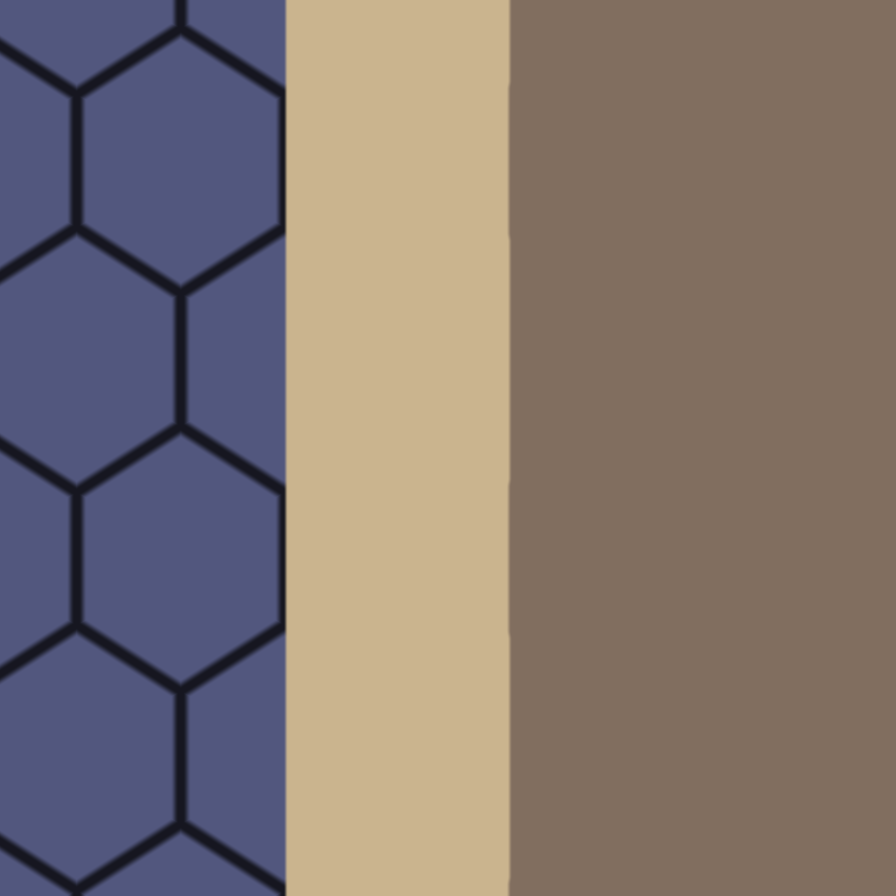
This background is drawn by a Shadertoy shader. Its source:

```glsl
// Three vertical bands: an outlined blue hexagon panel, a tan strip and a brown field.

const vec3 BLUE  = vec3(0.322, 0.341, 0.494);
const vec3 INK   = vec3(0.085, 0.088, 0.125);
const vec3 TAN   = vec3(0.792, 0.706, 0.557);
const vec3 BROWN = vec3(0.506, 0.431, 0.373);

const vec2 HEX_PERIOD = vec2(0.2324, 0.4440); // one column, two staggered rows
const vec2 HEX_CENTER = vec2(0.2018, 0.8203);
const float PANEL_EDGE = 0.3190;
const float STRIP_EDGE = 0.5690;

// Offset from the nearest point of a rectangular lattice
vec2 latticeOffset(vec2 p, vec2 period) {
    return p - period * round(p / period);
}

// Distance to the border of a pointy-top hexagon, positive inside
float hexInside(vec2 p, vec2 period) {
    p = abs(p);
    vec2 tip = vec2(0.0, period.y / 3.0);
    vec2 slantNormal = normalize(vec2(period.y / 6.0, period.x * 0.5));
    return min(period.x * 0.5 - p.x, dot(tip - p, slantNormal));
}

// Distance to the nearest line of the staggered honeycomb
float honeycomb(vec2 p, vec2 period) {
    float evenRow = hexInside(latticeOffset(p, period), period);
    float oddRow = hexInside(latticeOffset(p + period * 0.5, period), period);
    return max(evenRow, oddRow);
}

// Soft vertical boundary: 0 on the left, 1 on the right
float rightOf(float x, float edge, float softness) {
    return smoothstep(edge - softness, edge + softness, x);
}

void mainImage(out vec4 fragColor, in vec2 fragCoord) {
    vec2 uv = fragCoord / iResolution.xy;
    float pixel = 1.0 / iResolution.y;

    // Hexagon panel
    float line = honeycomb(uv - HEX_CENTER, HEX_PERIOD);
    vec3 color = mix(INK, BLUE, smoothstep(0.0025, 0.0115, line));

    // Tan strip
    color = mix(color, TAN, rightOf(uv.x, PANEL_EDGE, max(0.0025, pixel)));

    // Brown field, its border stepping slightly in time with the hexagon rows
    float rowY = abs(latticeOffset(uv - HEX_CENTER, HEX_PERIOD).y);
    float stepIn = 0.0012 * (1.0 - smoothstep(0.080, 0.090, rowY));
    color = mix(color, BROWN, rightOf(uv.x, STRIP_EDGE - stepIn, max(0.0028, pixel)));

    fragColor = vec4(color, 1.0);
}
```
